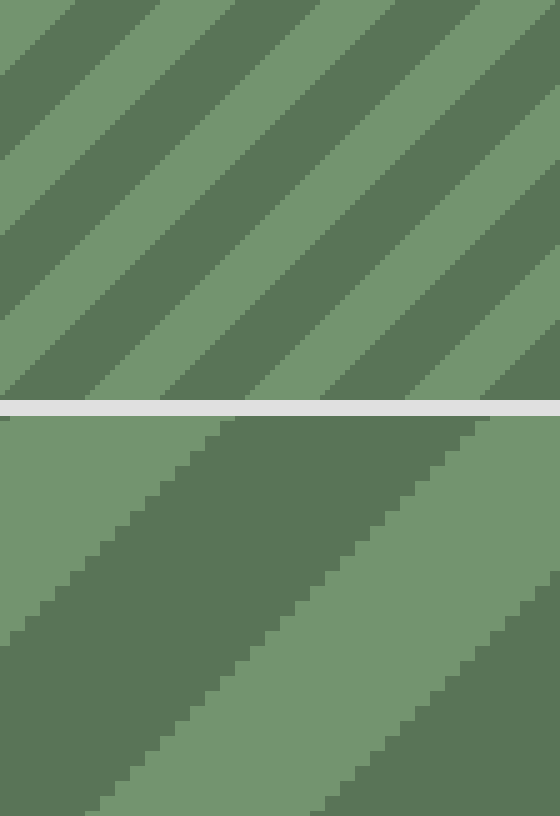
Top, the full canvas; bottom, a detail of the centre.
Reproduce this pattern procedurally as a Shadertoy shader.

```glsl
// Diagonal two-tone green stripes with stair-stepped edges on a coarse grid.

const vec2 GRID = vec2(112.0, 80.0);    // blocks across and down the canvas
const float PERIOD = 32.0;              // blocks per stripe repeat
const float LIGHT_WIDTH = 15.0;         // blocks of light stripe per repeat
const vec3 DARK_GREEN = vec3(0.349, 0.453, 0.341);
const vec3 LIGHT_GREEN = vec3(0.451, 0.580, 0.435);
const int SAMPLES = 4;                  // edge smoothing samples per axis

// 1 inside a light stripe, 0 inside a dark one; uv runs from the lower left
float lightStripe(vec2 uv) {
    vec2 block = floor(vec2(uv.x, 1.0 - uv.y) * GRID);
    float phase = mod(block.x + block.y + 0.5, PERIOD);
    return 1.0 - step(LIGHT_WIDTH, phase);
}

void mainImage(out vec4 fragColor, in vec2 fragCoord) {
    // Average a small grid of samples within the pixel
    float coverage = 0.0;
    for (int j = 0; j < SAMPLES; j++) {
        for (int i = 0; i < SAMPLES; i++) {
            vec2 offset = (vec2(i, j) + 0.5) / float(SAMPLES) - 0.5;
            coverage += lightStripe((fragCoord + offset) / iResolution.xy);
        }
    }
    coverage /= float(SAMPLES * SAMPLES);

    fragColor = vec4(mix(DARK_GREEN, LIGHT_GREEN, coverage), 1.0);
}
```
